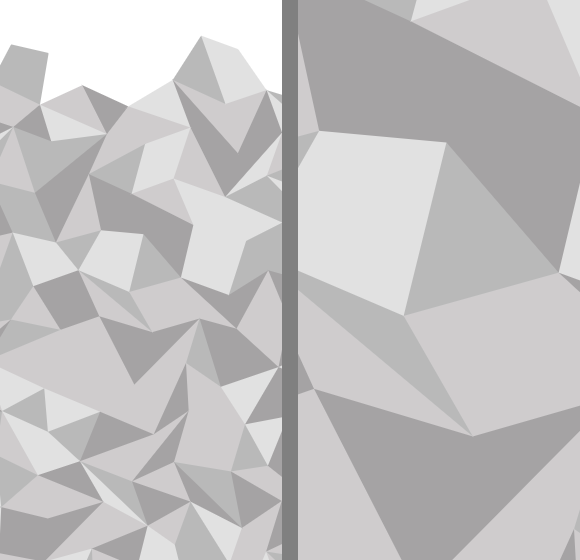
Left, the full canvas; right, a detail of the centre.
This background is drawn by a WebGL 2 fragment shader. Its source:

```glsl
#version 300 es
precision highp float;

uniform vec2 u_resolution;
out vec4 fragColor;

const float ROWS = 12.0;
const float TWIST = 0.17;
const float JITTER = 0.16;
const float SPLIT_CHANCE = 0.68;

const vec3 SKY = vec3(1.0);
const vec3 DARK = vec3(0.647, 0.639, 0.643);
const vec3 MEDIUM = vec3(0.725, 0.727, 0.727);
const vec3 SOFT = vec3(0.810, 0.800, 0.804);
const vec3 PALE = vec3(0.882);

float hash(vec2 p, float seed) {
    vec3 q = fract(vec3(p.xyx) * vec3(0.1031, 0.1030, 0.0973) + seed * 0.137);
    q += dot(q, q.yzx + 33.33);
    return fract((q.x + q.y) * q.z);
}

// Grid corner, twisted by parity so that edges lean, then jittered
vec2 meshVertex(vec2 id, float twist, float jitter) {
    vec2 parity = 1.0 - 2.0 * mod(id, 2.0);
    vec2 noise = 2.0 * vec2(hash(id, 1.0), hash(id, 2.0)) - 1.0;
    return id + twist * vec2(-parity.y, parity.x) + jitter * noise;
}

// Signed distance to the line a-b, negative on its left
float edgeDistance(vec2 p, vec2 a, vec2 b) {
    vec2 along = normalize(b - a);
    return dot(p - a, vec2(along.y, -along.x));
}

float triangleCoverage(vec2 p, vec2 a, vec2 b, vec2 c, float pixel) {
    float d = max(edgeDistance(p, a, b), max(edgeDistance(p, b, c), edgeDistance(p, c, a)));
    return clamp(0.5 - d / pixel, 0.0, 1.0);
}

// Height of the jagged skyline, in mesh rows
float ridge(float x) {
    float peaks = 0.45 * cos(1.5708 * (x - 1.0));
    float valley = 0.7 * max(0.0, 1.0 - abs(x - 1.9) / 0.8);
    return 10.25 + peaks - valley;
}

vec3 greyTone(float pick) {
    if (pick < 0.23) return DARK;
    if (pick < 0.45) return MEDIUM;
    if (pick < 0.78) return SOFT;
    return PALE;
}

// Colour in rgb weighted by coverage, coverage in a
vec4 facet(vec2 p, vec2 a, vec2 b, vec2 c, float pick, float pixel) {
    vec2 center = (a + b + c) / 3.0;
    vec3 color = center.y > ridge(center.x) ? SKY : greyTone(pick);
    return vec4(color, 1.0) * triangleCoverage(p, a, b, c, pixel);
}

// One mesh cell: a whole quad or two contrasting triangles
vec4 meshCell(vec2 p, vec2 id, float pixel) {
    vec2 a = meshVertex(id, TWIST, JITTER);
    vec2 b = meshVertex(id + vec2(1.0, 0.0), TWIST, JITTER);
    vec2 c = meshVertex(id + vec2(1.0, 1.0), TWIST, JITTER);
    vec2 d = meshVertex(id + vec2(0.0, 1.0), TWIST, JITTER);

    float first = fract(dot(id, vec2(0.41, 0.29)) + 0.5 * hash(id, 3.0));
    float contrast = 0.33 + 0.34 * hash(id, 4.0);
    float second = fract(first + contrast * step(hash(id, 5.0), SPLIT_CHANCE));

    if (hash(id, 6.0) < 0.5) {
        return facet(p, a, b, c, first, pixel) + facet(p, a, c, d, second, pixel);
    }
    return facet(p, b, c, d, first, pixel) + facet(p, b, d, a, second, pixel);
}

void main() {
    float scale = ROWS / u_resolution.y;
    vec2 p = gl_FragCoord.xy * scale;
    vec2 home = floor(p);

    // Blend all facets that touch this point
    vec4 sum = vec4(0.0);
    for (int y = -1; y <= 1; y++) {
        for (int x = -1; x <= 1; x++) {
            sum += meshCell(p, home + vec2(x, y), scale);
        }
    }
    fragColor = vec4(sum.rgb / max(sum.a, 0.001), 1.0);
}
```
